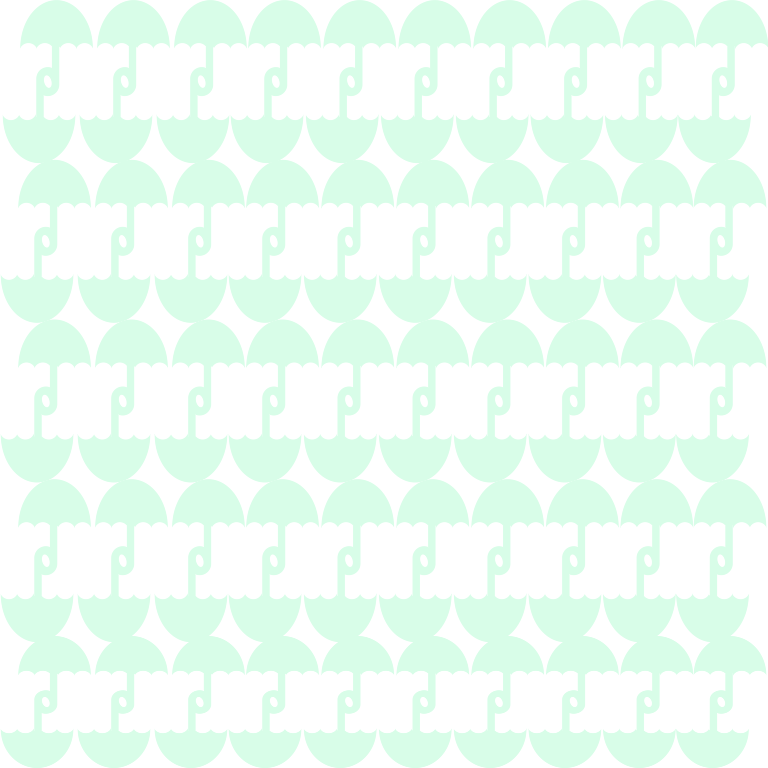
This pattern is drawn by a three.js fragment shader. Its source:

```glsl
// Ten by five pairs of mint umbrellas on white, each pair sharing a hooked handle.
// A pair is symmetric under a half turn, so one umbrella is drawn and folded.
// Distances are in units of 1/768 of the canvas, with y measured down from the top.
varying vec2 vUv;

float ellipseDistance(vec2 p, vec2 radii) {
  float k = length(p / radii);
  return k * (k - 1.0) / max(length(p / (radii * radii)), 1e-5);
}

float boxDistance(vec2 p, vec2 halfSize) {
  vec2 d = abs(p) - halfSize;
  return length(max(d, 0.0)) + min(max(d.x, d.y), 0.0);
}

// Half-elliptical dome with two scallops cut into the brim on each side of the stem
float canopyDistance(vec2 p) {
  float dome = ellipseDistance(p, vec2(36.3, 48.0));
  float along = mod(abs(p.x) - 3.5, 16.4) - 8.2;
  float scallop = length(vec2(along, p.y - 4.2)) - 9.2;
  return max(max(dome, p.y - 4.2), -scallop);
}

// Rounded loop with a leaning oval eye
float loopDistance(vec2 p) {
  float outer = length(vec2(p.x, p.y - clamp(p.y, -3.0, 3.0))) - 11.5;
  float eye = ellipseDistance(vec2(p.x - 0.18 * p.y, p.y), vec2(3.7, 6.2));
  return max(outer, -eye);
}

float umbrellaPairDistance(vec2 p) {
  p = p.y > 0.0 ? -p : p;
  float stem = boxDistance(p - vec2(7.8, -19.0), vec2(3.7, 21.0));
  float canopy = canopyDistance(p - vec2(8.75, -33.5));
  return min(min(stem, canopy), loopDistance(p));
}

// Centre of a pair: columns bow slightly to the right, and the third sits further over
vec2 pairCenter(float column, float row) {
  float x = 45.8 + 75.05 * column + 0.667 * sqrt(column * (9.0 - column));
  x += column == 2.0 ? 1.3 : 0.0;
  x += row == 0.0 ? 2.0 : 0.0;
  return vec2(x, row == 4.0 ? 702.0 : 81.6 + 159.7 * row);
}

void main() {
  vec2 p = vec2(vUv.x, 1.0 - vUv.y) * 768.0;
  float edge = 768.0 * fwidth(vUv.x);
  vec2 cell = floor(p / vec2(75.5, 159.7));

  // Union of the neighbouring pairs, since the domes of adjacent rows overlap
  float nearest = 1e3;
  for (int j = -1; j <= 1; j++) {
    for (int i = -1; i <= 1; i++) {
      vec2 id = clamp(cell + vec2(float(i), float(j)), vec2(0.0), vec2(9.0, 4.0));
      vec2 q = p - pairCenter(id.x, id.y);
      q.y /= id.y == 4.0 ? 0.81 : 1.0; // the bottom row is squashed
      nearest = min(nearest, umbrellaPairDistance(q));
    }
  }

  float coverage = 1.0 - smoothstep(-0.6, 0.6, nearest / edge);
  vec3 mint = vec3(0.847, 0.992, 0.91);
  gl_FragColor = vec4(mix(vec3(1.0), mint, coverage), 1.0);
}
```
